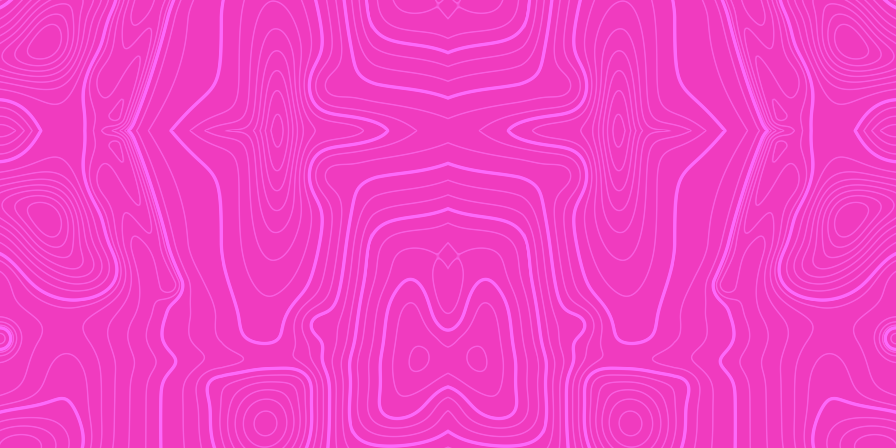
Give the GLSL for this pattern, as a WebGL 2 fragment shader.

```glsl
#version 300 es
precision highp float;
// Mirrored topographic contour lines in light pink on a magenta ground.

uniform vec2 u_resolution;
out vec4 fragColor;

const vec3 GROUND = vec3(0.94, 0.23, 0.75);
const vec3 THIN_INK = vec3(0.98, 0.42, 0.92);
const vec3 BOLD_INK = vec3(0.99, 0.41, 0.98);
const float THIN_WIDTH = 0.0032;
const float BOLD_WIDTH = 0.0075;
const float MIRROR_Y = 0.7083;      // height of the horizontal mirror axis
const float BOLD_EVERY = 3.0;       // contour steps between bold lines
const float BOLD_LOWEST_INNER = -9.0;
const float BOLD_LOWEST_OUTER = -6.0;
const float BASIN_DEPTH = 12.5;
const float CLIFF_X = 0.255;        // middle of the western slope
const float CLIFF_SOFTNESS = 0.0417;

// Gaussian mound (or pit, for a negative height).
float mound(vec2 q, vec2 center, vec2 radius, float height) {
    vec2 r = (q - center) / radius;
    return height * exp(-dot(r, r));
}

float segmentDistance(vec2 q, vec2 a, vec2 b) {
    vec2 along = b - a;
    float t = clamp(dot(q - a, along) / dot(along, along), 0.0, 1.0);
    return length(q - a - along * t);
}

// Rounded square basin on the vertical mirror axis, notched above and below.
float centralBasin(vec2 q) {
    float side = 1.0 - q.x;
    float peak = 0.03 * exp(-side / 0.08);
    vec2 r = abs(vec2(side / (0.165 + 0.11 * q.y), (q.y + peak - 0.455) / 0.2526));
    r.x += 0.45 * max(r.x - 0.9, 0.0);
    float radius = pow(dot(r * r * r, r * r * r) + 1e-6, 1.0 / 6.0);
    return -BASIN_DEPTH * exp(-0.734 * radius * radius)
        + mound(q, vec2(1.0, 0.39), vec2(0.0625, 0.104), 4.5)
        + mound(q, vec2(1.0, 0.612), vec2(0.04, 0.052), 1.0)
        + mound(q, vec2(0.904, 0.323), vec2(0.086, 0.057), 1.0)
        + mound(q, vec2(0.885, 0.638), vec2(0.073, 0.047), -1.0)
        + mound(q, vec2(0.698, 0.43), vec2(0.047), -2.0);
}

// Long hill with a narrow crest, a western spike, an inner finger and a waist.
float crestedHill(vec2 q) {
    float halfWidth = q.x < 0.612 ? 0.06 + 0.1 * q.y : 0.094 + 0.14 * q.y;
    float spike = (q.x - 0.508) / 0.086;
    return mound(q, vec2(0.612, 0.104), vec2(halfWidth, 0.275), 3.2)
        + 2.9 * exp(-spike * spike - q.y / 0.036)
        + mound(q, vec2(0.622, 0.0), vec2(0.041, 0.16), 4.0)
        + mound(q, vec2(0.785, 0.0), vec2(0.104, 0.042), 2.2)
        + mound(q, vec2(0.721, 0.099), vec2(0.057), -2.2);
}

// Slope falling to the outer edge, pointed at the mirror axis.
float westernSlope(vec2 q) {
    float bend = 0.125 * clamp((q.x - 0.182) / 0.3125, 0.0, 1.0);
    float x = q.x - bend * (1.0 - exp(-q.y / 0.091));
    x -= 0.06 * smoothstep(0.25, 0.42, q.y);
    float drop = mix(7.3, 4.6, smoothstep(0.18, 0.47, q.y));
    float groove = segmentDistance(q, vec2(0.27, 0.03), vec2(0.383, 0.34)) / 0.034;
    return -drop / (1.0 + exp((x - CLIFF_X) / CLIFF_SOFTNESS))
        - 2.0 * exp(-groove * groove);
}

// Small hills and pits near the outer and lower edges.
float outerRelief(vec2 q) {
    return mound(q, vec2(0.117, 0.221), vec2(0.078, 0.089), -6.0)
        + mound(q, vec2(0.195, 0.307), vec2(0.073, 0.057), -3.2)
        + mound(q, vec2(0.026, 0.161), vec2(0.104, 0.057), -4.0)
        + mound(q, vec2(0.208, 0.13), vec2(0.04, 0.065), 1.0)
        + mound(q, vec2(0.0, 0.307), vec2(0.091, 0.065), 1.2)
        + mound(q, vec2(0.0), vec2(0.091, 1.0), 3.2) * exp(-q.y / 0.1)
        + mound(q, vec2(0.0, 0.464), vec2(0.031), 3.0)
        + mound(q, vec2(0.156, 0.573), vec2(0.091, 0.143), -1.3)
        + mound(q, vec2(0.04, 0.708), vec2(0.117, 0.073), -5.0)
        + mound(q, vec2(0.599, 0.656), vec2(0.104, 0.102), 6.0)
        + mound(q, vec2(0.474, 0.56), vec2(0.047), 1.0)
        + mound(q, vec2(0.672, 0.555), vec2(0.047), 1.2)
        + mound(q, vec2(0.573, 0.516), vec2(0.182, 0.036), -1.5);
}

// Terrain height in contour steps; p.x is measured from the center.
float terrain(vec2 p) {
    vec2 q = vec2(1.0 - abs(p.x), abs(p.y - MIRROR_Y));
    return centralBasin(q) + crestedHill(q) + westernSlope(q) + outerRelief(q);
}

float stroke(float dist, float width, float pixel) {
    float reach = 0.5 * width;
    return 1.0 - smoothstep(reach - 0.6 * pixel, reach + 0.6 * pixel, dist);
}

void main() {
    float pixel = 1.0 / u_resolution.y;
    vec2 p = (gl_FragCoord.xy - vec2(0.5 * u_resolution.x, 0.0)) * pixel;

    // Height and steepness turn level offsets into distances on the canvas.
    float h = terrain(p);
    vec2 e = vec2(0.5 * pixel, 0.0);
    vec2 gradient = vec2(terrain(p + e.xy) - terrain(p - e.xy),
                         terrain(p + e.yx) - terrain(p - e.yx)) / pixel;
    float steepness = max(length(gradient), 4.0);

    // The outer slope carries twice as many thin lines between its bold ones.
    bool dense = abs(p.x) > 0.58 && abs(h + 4.5) < 1.5;
    float thinStep = dense ? 0.5 : 1.0;
    float thinLevel = round(h / thinStep) * thinStep;
    float lowest = abs(p.x) < 0.5 ? BOLD_LOWEST_INNER : BOLD_LOWEST_OUTER;
    float boldLevel = clamp(round(h / BOLD_EVERY) * BOLD_EVERY, lowest, 0.0);
    float thin = stroke(abs(h - thinLevel) / steepness, THIN_WIDTH, pixel);
    float bold = stroke(abs(h - boldLevel) / steepness, BOLD_WIDTH, pixel);

    vec3 color = mix(GROUND, THIN_INK, 0.75 * thin);
    color = mix(color, BOLD_INK, bold);
    fragColor = vec4(color, 1.0);
}
```
